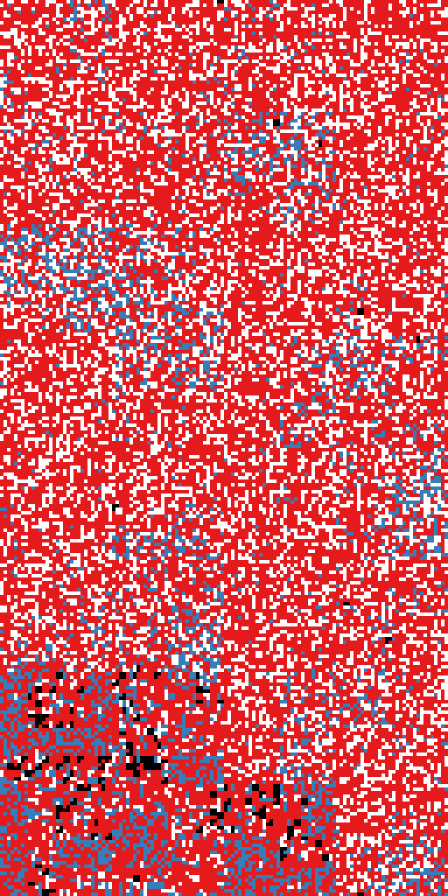
This texture is drawn by a WebGL 2 fragment shader. Its source:

```glsl
#version 300 es
precision highp float;
precision highp int;

uniform vec2 u_resolution;
out vec4 outColor;

const vec3 RED = vec3(0.894, 0.102, 0.110);
const vec3 WHITE = vec3(1.0);
const vec3 BLUE = vec3(0.216, 0.494, 0.722);
const vec3 BLACK = vec3(0.0);

const int SIDE = 128;          // cells along one curve square
const int HEADER_CELLS = 5120; // length of the mixed opening stretch

// Integer hash mapped to 0..1
float hash(int value, int seed) {
    uint h = uint(value) * 747796405u + uint(seed) * 2891336453u;
    h = ((h >> ((h >> 28u) + 4u)) ^ h) * 277803737u;
    h = ((h >> 22u) ^ h) * 2246822519u;
    h ^= h >> 15u;
    return float(h >> 8u) / 16777216.0;
}

// Smooth one-dimensional value noise
float noise(float t, int seed) {
    int i = int(floor(t));
    return mix(hash(i, seed), hash(i + 1, seed), smoothstep(0.0, 1.0, fract(t)));
}

// Position of a cell along a Hilbert curve
int hilbertIndex(ivec2 p, int side) {
    int index = 0;
    for (int s = side / 2; s > 0; s /= 2) {
        int rx = (p.x & s) > 0 ? 1 : 0;
        int ry = (p.y & s) > 0 ? 1 : 0;
        index += s * s * ((3 * rx) ^ ry);
        if (ry == 0) {
            if (rx == 1) p = side - 1 - p;
            p = p.yx;
        }
    }
    return index;
}

// One short run placed at random inside a group of four cells
bool inRun(int index, float presence, int seed) {
    int group = index >> 2;
    float pick = hash(group, seed);
    int size = pick < 0.45 ? 1 : (pick < 0.9 ? 2 : 3);
    int start = int(hash(group, seed + 1) * float(5 - size));
    int offset = (index & 3) - start;
    return hash(group, seed + 2) < presence && offset >= 0 && offset < size;
}

// Clump of two to four cells
bool inClump(int index, float presence, int seed) {
    int group = index >> 2;
    int size = 2 + int(hash(group, seed) * 3.0);
    return hash(group, seed + 1) < presence && (index & 3) < size;
}

vec3 cellColor(ivec2 cell) {
    ivec2 local = cell & (SIDE - 1);
    int index = hilbertIndex(local.yx, SIDE) + (cell.y / SIDE) * SIDE * SIDE;

    // Body: even white runs with drifting patches of blue
    float t = float(index);
    float drift = 0.6 * noise(t / 900.0, 11) + 0.4 * noise(t / 200.0, 12);
    float blue = 0.02 + 0.4 * smoothstep(0.4, 0.85, drift);
    float white = 0.72;
    float black = 0.0019;
    int blueKey = index;

    // Header: segments of dense blue, black clumps or loose runs
    if (index < HEADER_CELLS) {
        float mode = hash(index >> 7, 21);
        if (mode < 0.25) {
            blue = 0.42;
            white = 0.04;
            black = 0.0;
        } else {
            bool clumped = mode < 0.65;
            blue = clumped ? 0.22 : 0.17;
            white = clumped ? 0.38 : 0.35;
            black = clumped ? 0.2 : 0.015;
            blueKey = index >> 1;
        }
    }

    if (inClump(index, black, 31)) return BLACK;
    if (inRun(index, white, 41)) return WHITE;
    return hash(blueKey, 51) < blue ? BLUE : RED;
}

void main() {
    vec2 grid = vec2(SIDE, 2 * SIDE);
    vec3 color = vec3(0.0);

    // Four samples per pixel soften cell edges at any scale
    for (int i = 0; i < 4; i++) {
        vec2 shift = vec2(i & 1, i >> 1) * 0.5 - 0.25;
        vec2 uv = (gl_FragCoord.xy + shift) / u_resolution;
        color += cellColor(ivec2(uv * grid));
    }
    outColor = vec4(color / 4.0, 1.0);
}
```
